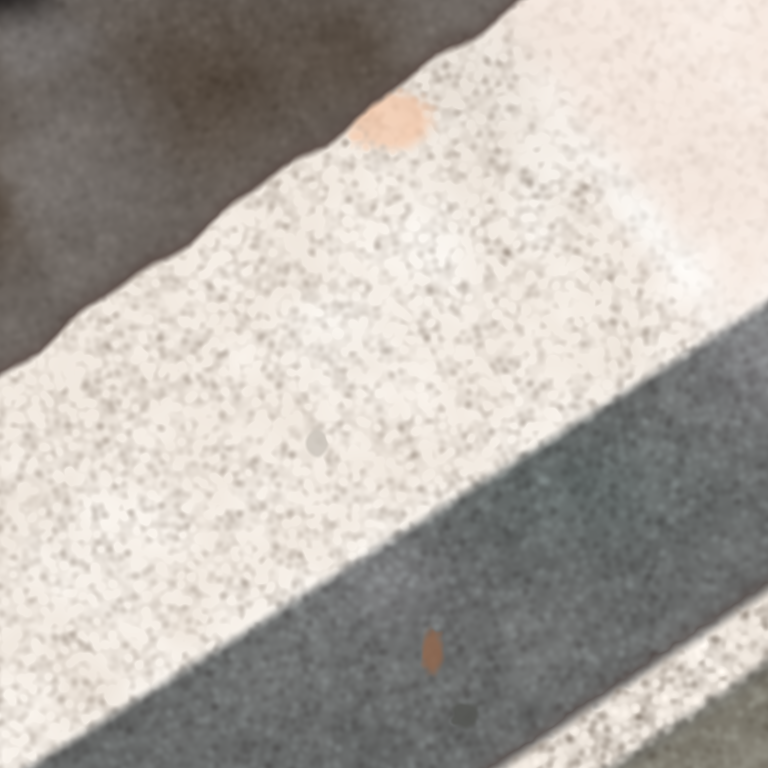
Reproduce this texture procedurally as a Shadertoy shader.

```glsl
// Sunlit rough plaster crossed by diagonal shadows: a pale band and a thin pale
// strip between dark stained areas. Half-plane distances place the light, soft
// ellipses place the stains, and cellular noise at several scales adds grain.

const vec3 PLASTER = vec3(0.925, 0.892, 0.855);
const vec3 PLASTER_BRIGHT = vec3(0.972, 0.962, 0.945);
const vec3 PLASTER_PINK = vec3(0.955, 0.905, 0.870);
const vec3 SHADE_UPPER = vec3(0.430, 0.405, 0.385);
const vec3 SHADE_LOWER = vec3(0.415, 0.422, 0.420);
const vec3 SHADE_CORNER = vec3(0.490, 0.475, 0.430);
const vec3 BROWN = vec3(0.310, 0.260, 0.215);
const vec3 ASH = vec3(0.490, 0.475, 0.470);
const vec3 RUST = vec3(0.580, 0.400, 0.290);
const vec3 PEACH = vec3(0.960, 0.775, 0.650);
const vec3 RIM = vec3(0.340, 0.270, 0.250);

// Lines as (slope, height at x = 0).
const vec2 UPPER_EDGE = vec2(0.720, 0.511);
const vec2 LOWER_EDGE = vec2(0.630, -0.024);
const vec2 STRIP_TOP = vec2(0.665, -0.433);
const vec2 STRIP_BOTTOM = vec2(0.670, -0.532);

const float GRAIN_SCALE = 100.0;
const float PLASTER_GRAIN = 0.062;
const float SHADE_GRAIN = 0.036;

vec3 hash3(vec2 cell) {
    vec3 q = fract(cell.xyx * vec3(0.1031, 0.1030, 0.0973));
    q += dot(q, q.yxz + 33.33);
    return fract((q.xxy + q.yzz) * q.zyx);
}

// Signed round bumps scattered one per cell; roughly -1 to 1.
float cellNoise(vec2 p) {
    vec2 cell = floor(p), f = p - cell;
    float sum = 0.0;
    for (int y = -1; y <= 1; y++)
    for (int x = -1; x <= 1; x++) {
        vec2 offset = vec2(x, y);
        vec3 h = hash3(cell + offset);
        vec2 d = offset + h.xy - f;
        float w = max(0.0, 1.0 - dot(d, d));
        sum += (2.0 * h.z - 1.0) * w * w * w;
    }
    return 1.3 * sum;
}

float clouds(vec2 p) {
    return 0.55 * cellNoise(p) + 0.3 * cellNoise(2.1 * p + 7.3)
         + 0.2 * cellNoise(4.3 * p + 19.1);
}

// Signed distance to a line, positive above it.
float above(vec2 p, vec2 line) {
    return (p.y - line.x * p.x - line.y) / length(vec2(line.x, 1.0));
}

float glow(vec2 p, vec2 center, vec2 radius) {
    vec2 d = (p - center) / radius;
    return exp(-dot(d, d));
}

// Ellipse with a soft border; 1 inside.
float spot(vec2 p, vec2 center, vec2 radius, float softness) {
    return 1.0 - smoothstep(1.0 - softness, 1.0 + softness, length((p - center) / radius));
}

vec3 plaster(vec2 p, float grain, float mottle) {
    // Smooth pinkish zone towards the upper right.
    float across = p.x + 0.62 * p.y - 1.27;
    float smoothZone = smoothstep(-0.08, 0.06, across);
    vec3 col = mix(PLASTER, PLASTER_PINK, smoothZone);
    float bright = 0.65 * glow(p, vec2(0.57, 0.68), vec2(0.055, 0.08))
                 + 0.60 * glow(p, vec2(0.71, 0.75), vec2(0.045, 0.09))
                 + 0.60 * glow(p, vec2(0.44, 0.56), vec2(0.07, 0.07))
                 + 0.35 * glow(p, vec2(0.10, 0.28), vec2(0.12, 0.12));
    // Slanted pale streak along the border of the smooth zone.
    vec2 q = p - vec2(0.835, 0.715);
    bright += 0.9 * glow(vec2(q.x + 0.72 * q.y, q.y), vec2(0.0), vec2(0.04, 0.12));
    bright += 0.45 * exp(-abs(above(p, LOWER_EDGE)) / 0.035);
    col = mix(col, PLASTER_BRIGHT, clamp(bright + 0.25 * mottle, 0.0, 1.0));
    col -= 0.035 * glow(p, vec2(0.62, 0.90), vec2(0.10, 0.10));
    col += vec3(0.016, 0.018, 0.020) * mottle;
    float pits = min(grain, 0.35) - 0.04;
    col += PLASTER_GRAIN * pits * mix(1.35, 0.4, smoothZone) * vec3(1.0, 1.05, 1.08);
    // Peach stain and a small grey spot.
    float ragged = 0.006 * mottle + 0.004 * grain;
    col = mix(col, PEACH, (0.72 + 0.2 * mottle) * spot(p + ragged, vec2(0.505, 0.842), vec2(0.056, 0.036), 0.3));
    return mix(col, vec3(0.80, 0.775, 0.74), 0.85 * spot(p + ragged * 0.4, vec2(0.413, 0.423), vec2(0.014, 0.017), 0.2));
}

vec3 upperShade(vec2 p, float grain, float mottle) {
    vec2 q = p + 0.025 * mottle;
    vec3 col = SHADE_UPPER;
    col = mix(col, BROWN, 0.75 * glow(q, vec2(0.27, 0.89), vec2(0.14, 0.12)));
    col = mix(col, BROWN, 0.65 * glow(q, vec2(0.46, 0.93), vec2(0.10, 0.08)));
    col = mix(col, BROWN, 0.65 * glow(q, vec2(0.0, 0.74), vec2(0.05, 0.09)));
    col = mix(col, ASH, 0.55 * spot(q, vec2(0.055, 0.945), vec2(0.06, 0.045), 0.5));
    col = mix(col, ASH, 0.30 * spot(q, vec2(0.12, 0.80), vec2(0.09, 0.09), 0.5));
    col = mix(col, vec3(0.10, 0.09, 0.09), 0.9 * glow(q, vec2(0.0, 1.02), vec2(0.08, 0.04)));
    return col + 0.035 * mottle + 0.5 * SHADE_GRAIN * grain;
}

vec3 lowerShade(vec2 p, float grain, float mottle) {
    vec3 col = SHADE_LOWER;
    col = mix(col, vec3(0.54, 0.54, 0.55), 0.75 * glow(p, vec2(0.98, 0.53), vec2(0.08, 0.09)));
    col = mix(col, vec3(0.48, 0.48, 0.49), 0.6 * glow(p, vec2(0.51, 0.24), vec2(0.10, 0.07)));
    col = mix(col, vec3(0.37, 0.41, 0.405), 0.6 * glow(p, vec2(0.76, 0.36), vec2(0.16, 0.09)));
    col = mix(col, SHADE_CORNER, smoothstep(0.03, -0.03, above(p, STRIP_BOTTOM)));
    col += 0.045 * mottle + SHADE_GRAIN * grain * vec3(0.95, 1.05, 1.05);
    vec2 q = p + 0.004 * mottle + 0.003 * grain;
    col = mix(col, RUST, 0.75 * spot(q, vec2(0.563, 0.151), vec2(0.012, 0.028), 0.4));
    return mix(col, vec3(0.33, 0.335, 0.32), 0.8 * spot(q, vec2(0.604, 0.069), vec2(0.017, 0.018), 0.25));
}

void mainImage(out vec4 fragColor, in vec2 fragCoord) {
    vec2 p = fragCoord / iResolution.xy;
    float grain = cellNoise(p * GRAIN_SCALE) + 0.6 * cellNoise(p * GRAIN_SCALE * 0.57 + 31.7);
    float mottle = clouds(p * 11.0 + 3.0);

    // Distances to the four light borders; the upper one is wavy.
    float wave = 0.0045 * sin(31.0 * p.x - 2.6) + 0.0025 * sin(67.0 * p.x + 1.0);
    float upper = above(p, UPPER_EDGE) - wave + 0.001 * grain;
    float lower = above(p, LOWER_EDGE) + 0.001 * grain;
    float stripTop = above(p, STRIP_TOP) + 0.002 * grain;
    float stripBottom = above(p, STRIP_BOTTOM) + 0.002 * grain;

    vec3 shade = upper > -0.1 ? upperShade(p, grain, mottle) : lowerShade(p, grain, mottle);
    float rim = exp(-abs(upper - 0.004) / 0.009) + 0.7 * exp(-abs(stripTop - 0.008) / 0.008);
    shade = mix(shade, RIM, 0.6 * min(rim, 1.0));

    float band = smoothstep(0.006, -0.006, upper) * smoothstep(-0.010, 0.011, lower);
    float strip = smoothstep(0.009, -0.011, stripTop) * smoothstep(-0.010, 0.012, stripBottom);
    vec3 lit = plaster(p, grain, mottle) - 0.035 * strip * (1.0 - 1.2 * grain);
    fragColor = vec4(clamp(mix(shade, lit, max(band, strip)), 0.0, 1.0), 1.0);
}
```
